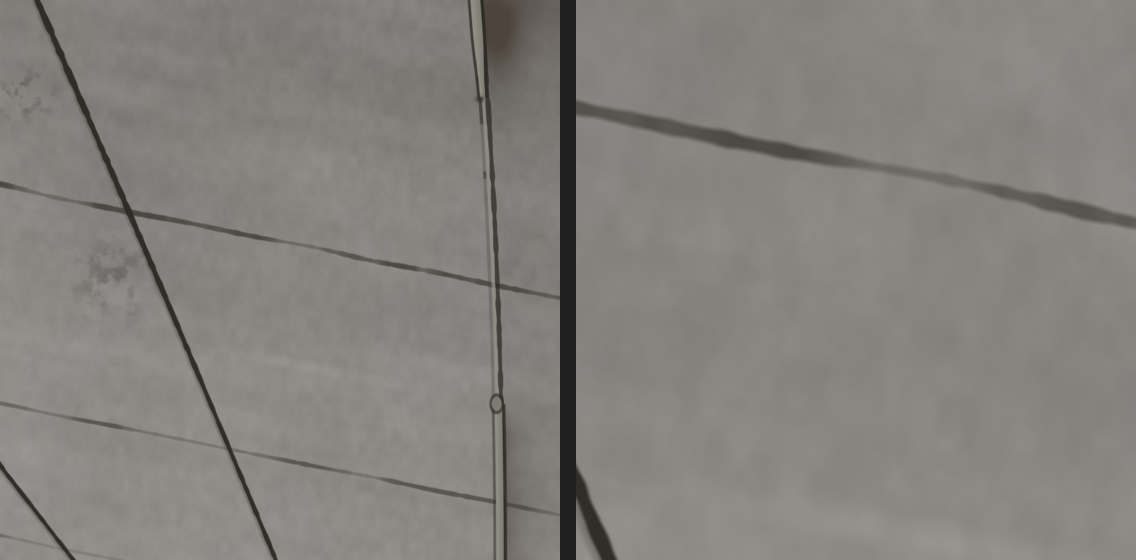
Left: the whole. Right: its middle third, enlarged.
Reproduce this texture procedurally as a Shadertoy shader.

```glsl
// Worn concrete slabs seen at an angle: three steep joints and three shallow
// joints thin out in perspective; the right joint carries two lengths of pipe.
// Joints are curves with noisy edges, the concrete is layered value noise.

const vec3 CONCRETE = vec3(0.536, 0.527, 0.513);
const vec3 JOINT_DARK = vec3(0.17, 0.155, 0.135);
const vec3 JOINT_WORN = vec3(0.27, 0.255, 0.235);
const vec3 PIPE_LIGHT = vec3(0.57, 0.56, 0.52);
const vec3 SHADOW_BROWN = vec3(0.27, 0.23, 0.20);

float hash(vec2 p) {
    vec3 q = fract(vec3(p.xyx) * 0.1031);
    q += dot(q, q.yzx + 33.33);
    return fract((q.x + q.y) * q.z);
}

float noise(vec2 p) {
    vec2 i = floor(p), f = fract(p);
    f = f * f * (3.0 - 2.0 * f);
    return mix(mix(hash(i), hash(i + vec2(1, 0)), f.x),
               mix(hash(i + vec2(0, 1)), hash(i + vec2(1, 1)), f.x), f.y);
}

float fbm(vec2 p) {
    float sum = 0.0, weight = 0.5;
    for (int i = 0; i < 4; i++) {
        sum += weight * noise(p);
        p = p * 2.03 + 17.1;
        weight *= 0.5;
    }
    return sum / 0.9375;
}

// Soft coverage of a strip around d = 0
float strip(float d, float halfWidth, float soft) {
    return 1.0 - smoothstep(halfWidth - soft, halfWidth + soft, abs(d));
}

// Soft round patch, 1 at its centre
float patchAt(vec2 p, vec2 centre, vec2 radius) {
    vec2 d = (p - centre) / radius;
    return exp(-dot(d, d));
}

// Signed distance to steep joint j, counted from the right
float steepJoint(vec2 p, float j) {
    float foot = 0.893 - 0.42 * j + 0.0195 * j * j;
    float lean = 0.04 + 0.40 * j - 0.0135 * j * j;
    float bend = (j < 0.5 ? 0.04 : 0.012) * p.y * (1.0 - p.y);
    return (p.x - foot + lean * p.y - bend) / sqrt(1.0 + lean * lean);
}

// Signed distance to shallow joint i, counted from the top
float shallowJoint(vec2 p, float i) {
    float start = 5.02 / (i + 3.13) - 0.935;
    float wobble = 0.005 * (noise(vec2(p.x * 9.0, i * 7.0)) - 0.5);
    return (p.y - start + 0.2 * p.x + wobble) * 0.98;
}

vec3 concrete(vec2 p) {
    vec2 along = vec2(p.x, p.y + 0.2 * p.x);
    float tone = 0.03 - 0.055 * p.y - 0.015 * p.x;
    tone += 0.06 * (fbm(along * 5.0) - 0.5);
    tone += 0.05 * (fbm(along * vec2(4.0, 24.0) + 5.0) - 0.5);
    tone += 0.05 * (fbm(p * vec2(65.0, 45.0)) - 0.5);
    tone += 0.03 * patchAt(along, vec2(0.58, 0.455), vec2(0.18, 0.01));
    float stain = patchAt(p, vec2(0.04, 0.83), vec2(0.05, 0.035))
                + 0.6 * patchAt(p, vec2(0.20, 0.50), vec2(0.06, 0.07));
    tone -= 0.16 * stain * smoothstep(0.42, 0.7, fbm(p * 60.0 + 9.0));
    float warmth = 0.012 * (fbm(p * 4.0 + 31.0) - 0.4);
    return CONCRETE + tone + vec3(warmth, 0.0, -warmth);
}

// Lit pipe with a dark line on each side; d is measured from its axis
vec3 addPipe(vec3 col, float d, float radius, float leftLine, float cover, float soft) {
    float wear = 0.6 + 0.4 * noise(vec2(d * 300.0, cover * 9.0));
    col = mix(col, JOINT_DARK, strip(d - radius - 0.003, 0.003, soft) * 0.8 * cover);
    col = mix(col, JOINT_DARK, strip(d + radius + 0.003, 0.0025, soft) * leftLine * cover);
    vec3 lit = PIPE_LIGHT * (1.0 - 0.16 * smoothstep(-radius, radius, d) * wear);
    return mix(col, lit, strip(d, radius, soft) * cover);
}

void mainImage(out vec4 fragColor, in vec2 fragCoord) {
    vec2 p = fragCoord / iResolution.xy;
    float soft = max(0.0016, 0.8 / iResolution.y);
    vec3 col = concrete(p);
    float right = steepJoint(p, 0.0);

    // Right-hand slab: darker, with brown shade beside both pipes
    col -= 0.025 * smoothstep(0.0, 0.015, right);
    float shade = 0.85 * patchAt(p, vec2(0.88, 0.96), vec2(0.055, 0.10))
                + 0.35 * patchAt(p, vec2(1.0, 1.0), vec2(0.12, 0.13))
                + 0.55 * smoothstep(0.30, 0.22, p.y) * exp(-max(right, 0.0) * 28.0);
    shade *= smoothstep(0.0, 0.012, right) * (0.75 + 0.5 * fbm(p * 18.0));
    col = mix(col, SHADOW_BROWN, clamp(shade, 0.0, 0.85));

    // Shallow joints: faint grooves with broken dark stretches
    for (int k = 0; k < 3; k++) {
        float i = float(k);
        float rough = noise(vec2(p.x * 90.0, i * 5.0 + 2.0));
        float dark = smoothstep(0.35, 0.68, fbm(vec2(p.x * 11.0, i * 13.0 + 4.0)));
        float halfWidth = (0.0042 - 0.0007 * i) * (0.55 + 0.4 * rough + 0.35 * dark);
        float cover = strip(shallowJoint(p, i), halfWidth, soft * 1.3);
        col = mix(col, JOINT_WORN, cover * (0.4 + 0.5 * dark) * (1.0 - 0.2 * i));
    }

    // Steep joints: continuous dark grooves with chipped edges
    for (int k = 1; k < 3; k++) {
        float j = float(k);
        float d = steepJoint(p, j);
        float chip = noise(vec2(p.y * 95.0, j * 8.0));
        float halfWidth = (0.0036 + 0.0022 * p.y) * (0.75 + 0.4 * chip);
        col = mix(col, JOINT_WORN, strip(d + 0.002, halfWidth + 0.002, 0.003) * 0.35);
        col = mix(col, JOINT_DARK, strip(d, halfWidth, soft) * 0.93);
    }

    // Right joint: thin pale ridge beside a dark groove, pitted near the top
    float pit = noise(vec2(p.y * 70.0, 3.0));
    float pitted = smoothstep(0.62, 0.72, p.y) * smoothstep(0.6, 0.8, pit);
    col = mix(col, JOINT_WORN, strip(right + 0.008, 0.0035, soft) * (0.3 + 0.6 * pitted));
    col = mix(col, PIPE_LIGHT, strip(right + 0.002, 0.0035, soft) * 0.75);
    col = mix(col, JOINT_DARK, strip(right - 0.005, 0.003 + 0.002 * pit, soft) * 0.75);

    // Upper tapered pipe, lower pipe and the knob at its end
    float upper = smoothstep(0.822, 0.828, p.y);
    float taper = mix(0.004, 0.0085, smoothstep(0.82, 0.95, p.y));
    col = addPipe(col, right + 0.004, taper, 0.75, upper, soft);
    col = mix(col, JOINT_DARK, 0.9 * patchAt(p, vec2(0.857, 0.823), vec2(0.007, 0.005)));
    float lower = 1.0 - smoothstep(0.275, 0.281, p.y);
    col = addPipe(col, right, 0.0065, 0.35, lower, soft);
    float knob = length((p - vec2(0.887, 0.279)) * vec2(1.0, 0.7));
    col = mix(col, PIPE_LIGHT * 0.86, strip(knob, 0.009, soft));
    col = mix(col, JOINT_DARK, strip(knob - 0.011, 0.002, soft) * 0.65);

    fragColor = vec4(clamp(col, 0.0, 1.0), 1.0);
}
```
